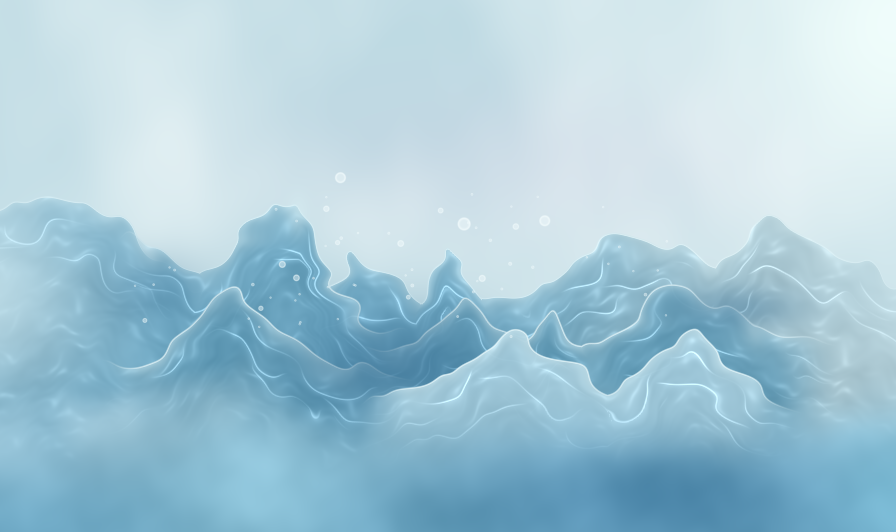
Write a Shadertoy shader that draws this background.

```glsl
// Translucent blue water crests splashing between a pale sky and low mist.
#define RIM_WIDTH 0.0034
#define RIM_LIGHT 0.75
#define WOBBLE 0.011
#define SCALLOP 0.019
#define RIPPLE 0.03
#define FOLDS 3
#define DROPS 60
#define SKY_BLUE vec3(0.745, 0.855, 0.89)
#define SKY_LIGHT vec3(0.89, 0.945, 0.955)
#define FOAM vec3(0.84, 0.93, 0.95)
#define WATER vec3(0.37, 0.60, 0.71)
#define DEEP vec3(0.23, 0.45, 0.59)

float hash(float n) { return fract(sin(n * 127.1) * 4375.85); }

// Layered, rotated sines, roughly -1 to 1
float swell(vec2 p, int octaves) {
    float sum = 0.0, amp = 0.55;
    for (int i = 0; i < octaves; i++) {
        sum += amp * sin(p.x + 1.4 * sin(p.y + float(i)));
        p = mat2(0.8, 0.6, -0.6, 0.8) * p * 1.75 + 2.3;
        amp *= 0.55;
    }
    return sum;
}

float glow(vec2 p, vec2 center, vec2 radius) {
    vec2 q = (p - center) / radius;
    return exp(-dot(q, q));
}

// Rounded cusp with separate left and right widths
float peak(float x, float center, float top, float left, float right) {
    float d = (x - center) / (x < center ? left : right);
    return top * exp(0.3 - sqrt(d * d + 0.09));
}

// Depth below a curve turned into distance across it, in canvas heights
float across(float depth) {
    float slope = length(vec2(dFdx(depth), dFdy(depth))) * iResolution.y;
    return depth / clamp(slope, 0.5, 8.0);
}

// Thin line with a crisp outer side and a short inner falloff
float rimLine(float d) {
    float pixel = 1.0 / iResolution.y;
    return smoothstep(-pixel, pixel, d) * (1.0 - smoothstep(0.3, 1.0, d / RIM_WIDTH));
}

vec3 skyColor(vec2 p) {
    float cloud = swell(p * vec2(11.0, 5.0) + 1.0, 4);
    float light = 0.25 + 0.36 * cloud + 0.5 * smoothstep(0.5, 1.0, p.x);
    light += 0.4 * glow(p, vec2(0.2, 0.68), vec2(0.08, 0.16));
    light += 0.4 * glow(p, vec2(0.43, 0.58), vec2(0.12, 0.12));
    vec3 col = mix(SKY_BLUE, SKY_LIGHT, clamp(light, 0.0, 1.0));
    col += vec3(0.02, -0.012, 0.0) * glow(p, vec2(0.6, 0.7), vec2(0.3, 0.15));
    return mix(col, vec3(0.95, 1.0, 0.99), 0.9 * glow(p, vec2(1.0, 0.95), vec2(0.16, 0.3)));
}

vec3 mistColor(vec2 p) {
    vec3 col = mix(vec3(0.41, 0.64, 0.75), vec3(0.66, 0.81, 0.87), smoothstep(0.0, 0.3, p.y));
    col = mix(col, vec3(0.79, 0.88, 0.92), 0.8 * glow(p, vec2(0.0, 0.33), vec2(0.22, 0.14)));
    col = mix(col, vec3(0.57, 0.78, 0.86), 0.8 * glow(p, vec2(0.29, 0.06), vec2(0.12, 0.16)));
    col = mix(col, vec3(0.31, 0.54, 0.68), 0.9 * glow(p, vec2(0.73, 0.06), vec2(0.22, 0.12)));
    col = mix(col, vec3(0.50, 0.76, 0.86), 0.7 * glow(p, vec2(1.0, 0.07), vec2(0.08, 0.14)));
    return col + 0.045 * swell(p * vec2(21.0, 14.0), 4);
}

// One sheet of water: lit edge, dimpled face, inner folds and a bright rim
void sheet(inout vec3 col, vec2 p, float crest, float seed, vec3 body, vec2 span) {
    float pixel = 1.0 / iResolution.y;
    crest += SCALLOP * swell(vec2(p.x * 62.0 + seed * 5.0, p.y * 30.0 + seed), 2);
    float depth = crest - p.y, dist = across(depth);
    float sides = smoothstep(span.x, span.x + 0.06, p.x) * smoothstep(span.y, span.y - 0.08, p.x);
    float ripple = swell(vec2(p.x * 75.0 + seed, depth * 80.0 + p.x * 30.0), 3);
    vec3 water = mix(body, FOAM, 0.6 * exp(-max(depth, 0.0) / 0.025));
    water += RIPPLE * ripple + 0.09 * pow(max(ripple, 0.0), 4.0);
    for (int k = 1; k <= FOLDS; k++) {
        float n = float(k);
        float bend = swell(vec2(p.x * 36.0 + n * 3.1 + seed, p.y * 22.0 + n * seed), 2);
        float inner = depth - 0.036 * n - 0.034 * bend, fold = across(inner);
        float shown = smoothstep(0.0, 0.015, depth) * smoothstep(-0.2, 0.5, bend);
        water += shown * smoothstep(-pixel, pixel, fold) * (0.13 * exp(-max(inner, 0.0) / 0.012) - 0.03);
        water += shown * 0.22 * rimLine(fold);
    }
    col = mix(col, water, 0.95 * sides * smoothstep(-pixel, pixel, dist));
    col = mix(col, vec3(0.92, 0.98, 0.99), RIM_LIGHT * sides * rimLine(dist));
}

void drop(inout vec3 col, vec2 p, vec2 center, float radius) {
    vec2 q = (p - center) * vec2(iResolution.x / iResolution.y, 1.0);
    float d = length(q) - radius, soft = 1.0 / iResolution.y;
    float ring = smoothstep(-0.5 * radius, 0.0, d);
    col = mix(col, vec3(0.95, 0.985, 0.99), smoothstep(soft, -soft, d) * (0.45 + 0.45 * ring));
}

void mainImage(out vec4 fragColor, in vec2 fragCoord) {
    vec2 p = fragCoord / iResolution.xy;
    vec3 col = skyColor(p);
    float x = p.x + WOBBLE * swell(p * vec2(30.0, 38.0), 2);
    // Far crests
    float far = max(peak(x, 0.394, 0.12, 0.03, 0.06), peak(x, 0.5, 0.14, 0.02, 0.026));
    far = max(far, max(peak(x, 0.70, 0.155, 0.09, 0.15), peak(x, 0.86, 0.18, 0.08, 0.12)));
    vec3 pale = mix(WATER + 0.06, FOAM * 0.86, 0.7 * smoothstep(0.5, 0.9, p.x));
    sheet(col, p, 0.40 + far, 1.0, pale, vec2(0.32, 1.08));
    float west = peak(x, 0.10, 0.225, 0.6, 0.075);
    sheet(col, p, 0.40 + west, 2.0, WATER + 0.06, vec2(-0.1, 0.32));
    float spire = max(peak(x, 0.33, 0.27, 0.1, 0.035), peak(x, 0.13, 0.2, 0.08, 0.12));
    sheet(col, p, 0.36 + spire, 3.0, WATER + 0.05, vec2(0.13, 0.46));
    col = mix(col, FOAM, 0.5 * glow(p, vec2(0.333, 0.6), vec2(0.012, 0.04)));
    // Middle crests and the dark hollows
    float east = max(peak(x, 0.52, 0.10, 0.04, 0.04), peak(x, 0.615, 0.08, 0.02, 0.03));
    east = max(east, peak(x, 0.755, 0.13, 0.05, 0.09));
    sheet(col, p, 0.33 + east, 4.0, WATER, vec2(0.40, 0.94));
    sheet(col, p, 0.29 + peak(x, 0.265, 0.17, 0.06, 0.05), 5.0, WATER, vec2(0.11, 0.47));
    col = mix(col, DEEP, 0.65 * glow(p, vec2(0.44, 0.31), vec2(0.1, 0.1)));
    col = mix(col, DEEP, 0.45 * glow(p, vec2(0.83, 0.42), vec2(0.07, 0.04)));
    col = mix(col, DEEP, 0.3 * glow(p, vec2(0.17, 0.46), vec2(0.06, 0.07)));
    // Pale front crest
    float front = max(peak(x, 0.57, 0.165, 0.10, 0.10), peak(x, 0.77, 0.175, 0.07, 0.06));
    sheet(col, p, 0.20 + front, 6.0, vec3(0.62, 0.78, 0.85), vec2(0.40, 0.90));
    // Haze at both sides and mist below
    float haze = 0.8 * glow(p, vec2(-0.02, 0.46), vec2(0.13, 0.22));
    haze += 0.6 * glow(p, vec2(1.02, 0.42), vec2(0.14, 0.16));
    col = mix(col, vec3(0.79, 0.89, 0.92), haze);
    float mist = smoothstep(0.31, 0.12, p.y + 0.05 * swell(p * vec2(16.0, 9.0), 4));
    col = mix(col, mistColor(p), mist);
    // Scattered spray and a few large beads
    for (int i = 0; i < DROPS; i++) {
        float n = float(i) + 1.0, size = hash(n + 70.0);
        vec2 spot = vec2(0.08 + 0.68 * hash(n), 0.36 + 0.28 * hash(n + 30.0));
        drop(col, p, spot, 0.0015 + 0.005 * size * size * size);
    }
    drop(col, p, vec2(0.518, 0.579), 0.012);
    drop(col, p, vec2(0.608, 0.585), 0.010);
    drop(col, p, vec2(0.380, 0.666), 0.010);
    fragColor = vec4(clamp(col, 0.0, 1.0), 1.0);
}
```
